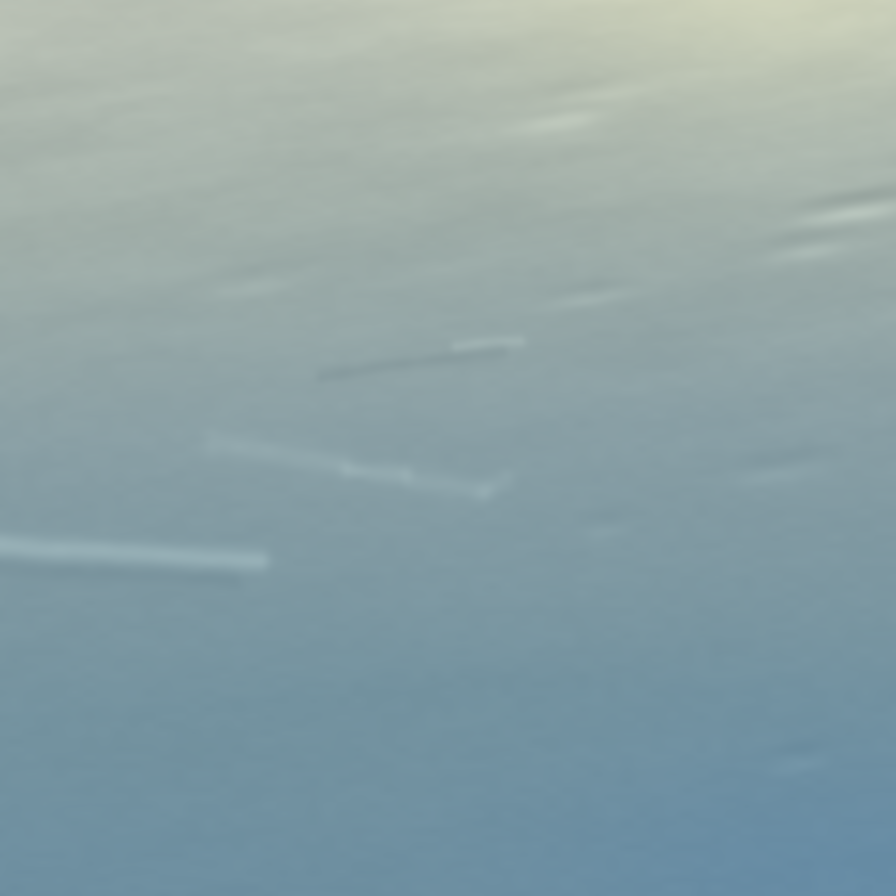
This texture is drawn by a WebGL 2 fragment shader. Its source:

```glsl
#version 300 es
precision highp float;
uniform vec2 u_resolution;
out vec4 outColor;

const vec3 DEEP = vec3(0.430, 0.560, 0.628);
const vec3 LOWER = vec3(0.452, 0.573, 0.624);
const vec3 MIDDLE = vec3(0.535, 0.622, 0.645);
const vec3 UPPER = vec3(0.632, 0.685, 0.662);
const vec3 SURFACE = vec3(0.722, 0.752, 0.705);
const vec3 GLOW = vec3(0.100, 0.085, 0.035);
const vec3 BLUE_SHIFT = vec3(-0.030, -0.014, 0.016);
const vec3 CREST_TINT = vec3(1.0, 0.98, 0.88);
const vec2 RIPPLE_SCALE = vec2(5.5, 30.0);
const float RIPPLE_TILT = 0.14;
const float RIPPLE_CALM = 0.014;
const float RIPPLE_ROUGH = 0.060;
const float GRAIN = 0.010;

float hash(vec2 p) {
  vec3 q = fract(vec3(p.xyx) * 0.1031);
  q += dot(q, q.yzx + 33.33);
  return fract((q.x + q.y) * q.z);
}

float noise(vec2 p) {
  vec2 cell = floor(p), f = fract(p);
  f = f * f * (3.0 - 2.0 * f);
  return mix(mix(hash(cell), hash(cell + vec2(1, 0)), f.x),
             mix(hash(cell + vec2(0, 1)), hash(cell + vec2(1, 1)), f.x), f.y);
}

float fbm(vec2 p) {
  float sum = 0.0, weight = 0.5;
  for (int i = 0; i < 4; i++) {
    sum += weight * (noise(p) - 0.5);
    p = p * 1.9 + vec2(17.3, 9.1);
    weight *= 0.5;
  }
  return sum;
}

// Soft line from a to b, with a gaussian profile
float streak(vec2 p, vec2 a, vec2 b, float width) {
  vec2 ab = b - a;
  float t = clamp(dot(p - a, ab) / dot(ab, ab), 0.0, 1.0);
  float d = length(p - a - ab * t) / width;
  return exp(-d * d);
}

// Flat crest: bright lens with a dark trough above it
float crest(vec2 p, vec2 center, vec2 size) {
  vec2 q = p - center;
  q.y -= q.x * RIPPLE_TILT;
  q /= size;
  float trough = exp(-dot(q - vec2(0, 2.1), q - vec2(0, 2.1)));
  return exp(-dot(q, q)) - 0.55 * trough;
}

vec3 waterGradient(float h) {
  vec3 c = mix(DEEP, LOWER, smoothstep(0.0, 0.22, h));
  c = mix(c, MIDDLE, clamp((h - 0.22) / 0.30, 0.0, 1.0));
  c = mix(c, UPPER, clamp((h - 0.52) / 0.24, 0.0, 1.0));
  return mix(c, SURFACE, clamp((h - 0.76) / 0.24, 0.0, 1.0));
}

float wakes(vec2 p) {
  vec2 q = p + vec2(0.0, 0.006 * (noise(p * 18.0) - 0.5));
  // Long wake at the left
  float w = 0.085 * streak(q, vec2(-0.05, 0.395), vec2(0.29, 0.375), 0.012);
  w -= 0.020 * streak(q, vec2(0.0, 0.367), vec2(0.26, 0.355), 0.010);
  // Bent wake in the middle
  w += 0.035 * streak(q, vec2(0.24, 0.505), vec2(0.38, 0.481), 0.014);
  w += 0.050 * streak(q, vec2(0.39, 0.474), vec2(0.45, 0.471), 0.010);
  w += 0.035 * streak(q, vec2(0.46, 0.466), vec2(0.54, 0.452), 0.011);
  w += 0.025 * streak(q, vec2(0.54, 0.453), vec2(0.565, 0.466), 0.010);
  // Rising fold with a shaded underside
  w -= 0.030 * streak(q, vec2(0.36, 0.580), vec2(0.56, 0.606), 0.008);
  w += 0.045 * streak(q, vec2(0.51, 0.612), vec2(0.58, 0.619), 0.007);
  return w;
}

float crests(vec2 p) {
  float c = 0.085 * crest(p, vec2(0.955, 0.761), vec2(0.060, 0.009));
  c += 0.050 * crest(p, vec2(0.905, 0.718), vec2(0.045, 0.009));
  c += 0.060 * crest(p, vec2(0.630, 0.864), vec2(0.045, 0.010));
  c += 0.045 * crest(p, vec2(0.640, 0.888), vec2(0.060, 0.008));
  c += 0.035 * crest(p, vec2(0.660, 0.665), vec2(0.045, 0.008));
  c += 0.030 * crest(p, vec2(0.280, 0.678), vec2(0.050, 0.010));
  c += 0.030 * crest(p, vec2(0.870, 0.469), vec2(0.050, 0.010));
  c += 0.022 * crest(p, vec2(0.675, 0.405), vec2(0.025, 0.009));
  return c + 0.025 * crest(p, vec2(0.890, 0.146), vec2(0.030, 0.009));
}

void main() {
  vec2 uv = gl_FragCoord.xy / u_resolution;

  // Tonal gradient, warm light above, blue depth at the lower right
  float sway = 0.05 * fbm(uv * vec2(2.5, 5.0));
  vec3 color = waterGradient(clamp(uv.y + sway - 0.03 * (uv.x - 0.5), 0.0, 1.0));
  vec2 light = (uv - vec2(0.86, 1.03)) / vec2(0.36, 0.15);
  color += GLOW * exp(-dot(light, light));
  color += BLUE_SHIFT * smoothstep(0.35, 1.0, uv.x) * (1.0 - smoothstep(0.0, 0.35, uv.y));

  // Stretched ripples, stronger toward the top
  vec2 r = vec2(uv.x, uv.y - RIPPLE_TILT * uv.x);
  r.y += 0.02 * fbm(uv * 6.0);
  float strength = mix(RIPPLE_CALM, RIPPLE_ROUGH, smoothstep(0.3, 0.95, uv.y));
  float relief = strength * fbm(r * RIPPLE_SCALE);
  relief += GRAIN * (noise(uv * vec2(60.0, 110.0)) - 0.5);

  color += CREST_TINT * (relief + wakes(uv) + crests(uv));
  outColor = vec4(clamp(color, 0.0, 1.0), 1.0);
}
```
